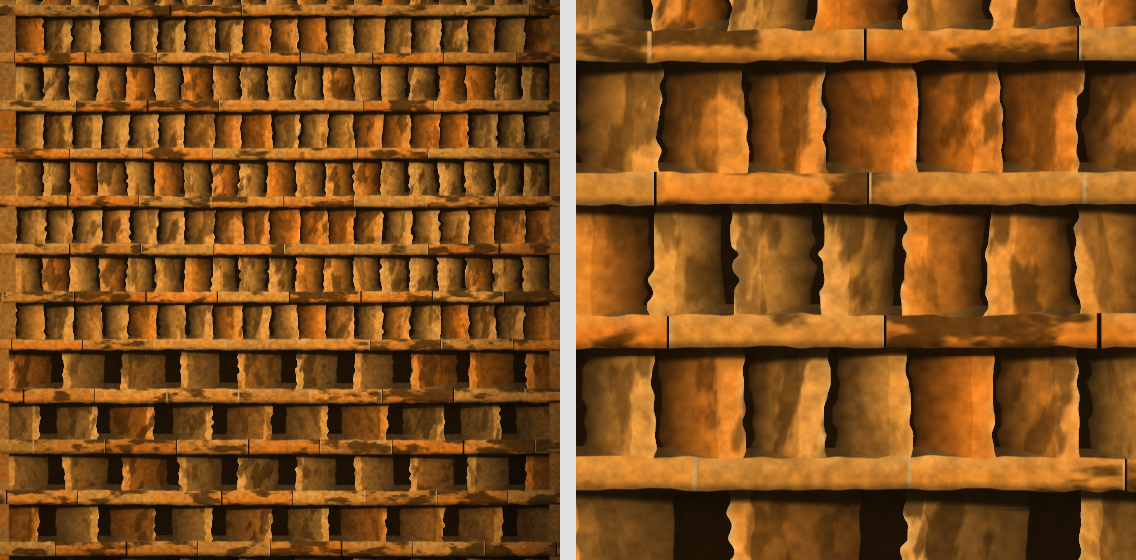
Left: the whole. Right: its middle third, enlarged.
Reproduce this texture procedurally as a Shadertoy shader.

```glsl
// Openwork brick wall: thin brick shelves holding rows of upright bricks, seven
// narrow rows above four wide ones. Rows alternately face left and right.
// Each cell is shaded by depth: bright end, receding side, dark gap, dusty floor.

#define TOP 0.0185          // centre of the first shelf, measured downward
#define NARROW_H 0.0853     // row height, narrow rows
#define WIDE_H 0.0911       // row height, wide rows
#define NARROW_ROWS 7.0
#define NARROW_PITCH 0.0504 // cell width, narrow rows
#define WIDE_PITCH 0.1031   // cell width, wide rows
#define SHELF_BRICK 0.128   // length of a shelf brick
#define JITTER 0.11         // irregularity of brick edges
#define GRIME 0.75          // strength of the dark stains

const vec3 TAN = vec3(0.79, 0.51, 0.19);
const vec3 ORANGE = vec3(0.82, 0.43, 0.10);
const vec3 PALE = vec3(0.89, 0.67, 0.38);
const vec3 SOOT = vec3(0.11, 0.065, 0.017);
const vec3 DUST = vec3(0.60, 0.40, 0.17);

float hash(vec2 p) {
    p = fract(p * vec2(0.1031, 0.1137) + 0.17);
    p += dot(p, p.yx + 33.33);
    return fract((p.x + p.y) * p.x * 7.31);
}

float noise(vec2 p) {
    vec2 i = floor(p), f = fract(p);
    f = f * f * (3.0 - 2.0 * f);
    return mix(mix(hash(i), hash(i + vec2(1, 0)), f.x),
               mix(hash(i + vec2(0, 1)), hash(i + vec2(1, 1)), f.x), f.y);
}

float fbm(vec2 p) {
    float sum = 0.0, amp = 0.5;
    for (int k = 0; k < 4; k++) {
        sum += amp * noise(p);
        p = p * 2.03 + 17.1;
        amp *= 0.5;
    }
    return sum / 0.9375;
}

// Soft step in canvas units
float edge(float d) {
    float w = 1.0 / iResolution.y;
    return smoothstep(-w, w, d);
}

// One row of upright bricks; v runs down the opening from 0 to 1
vec3 cellRow(vec2 p, float row, float v) {
    bool wide = row > NARROW_ROWS - 0.5;
    float odd = mod(row, 2.0);
    float pitch = wide ? WIDE_PITCH : NARROW_PITCH;
    float anchor = wide ? mix(0.0710, 0.1146, odd) : mix(0.0800, 0.0755, odd);
    float u = (p.x - anchor) / pitch * (odd * 2.0 - 1.0);

    // Shift and tilt each brick edge, with a rough outline
    float near = floor(u + 0.5);
    float amount = JITTER * NARROW_PITCH / pitch * (1.0 - 2.0 * abs(u - near));
    float shift = hash(vec2(near, row + 40.0)) - 0.5;
    float tilt = (hash(vec2(near, row + 70.0)) - 0.5) * (v - 0.5);
    u += amount * (shift + 1.4 * tilt + 1.1 * (noise(p * 130.0) - 0.5));

    float id = floor(u), t = fract(u);
    float tone = hash(vec2(id, row + 9.0)), wear = hash(vec2(id, row + 23.0));
    float front = wide ? 0.13 : 0.25 + 0.10 * wear;
    float back = wide ? 0.68 + 0.12 * tone : 0.86 + 0.10 * tone;
    float depth = clamp((t - front) / (back - front), 0.0, 1.0);
    float isSide = edge((t - front) * pitch);

    // Clay, lit end and receding side
    vec3 clay = mix(TAN, ORANGE, smoothstep(0.35, 1.0, tone));
    float fall = wide ? mix(0.72, 0.40, depth) : mix(0.92, 0.27, pow(depth, 1.3));
    vec3 col = clay * mix(1.04, fall, isSide);
    float rim = (1.0 - smoothstep(0.0, 0.006, t * pitch)) * noise(p * 75.0);
    col = mix(col, PALE, 0.75 * rim + 0.25 * (1.0 - isSide) * wear);

    // Slanting stains start near the corner of the end face
    float streak = fbm(vec2(p.x * 75.0 + v * (wear - 0.5) * 3.0, p.y * 32.0));
    float corner = 1.0 - smoothstep(0.0, 0.30, abs(t - front - 0.25 * (v - 0.3)));
    float stain = smoothstep(0.52, 0.72, streak + 0.16 * corner * wear);
    col = mix(col, SOOT * 1.8, GRIME * stain * (0.35 + 0.5 * wear));

    // Gaps behind and above the brick, then the dusty floor
    col = mix(col, SOOT, edge((t - back) * pitch));
    float headroom = 0.03 + 0.05 * wear + 0.04 * depth;
    col = mix(col, SOOT, 0.9 * (1.0 - smoothstep(headroom, headroom + 0.07, v)));
    float floorLine = 1.0 - (wide ? 0.16 : 0.09) * smoothstep(0.0, 1.0, depth);
    col = mix(col, DUST * mix(1.0, 0.45, depth), isSide * edge((v - floorLine) * 0.07));
    return col * (0.72 + 0.28 * smoothstep(0.0, 0.35, v)) * edge(t * pitch);
}

// Solid masonry at either side of the openings
vec3 pier(vec2 p) {
    float course = floor(p.y / 0.021);
    float joint = abs(fract(p.y / 0.021) - 0.5) * 0.021;
    vec3 col = mix(TAN, ORANGE, hash(vec2(course, 5.0))) * 0.82;
    return mix(col, DUST, 0.8 * max(edge(joint - 0.0085), smoothstep(0.4, 0.6, fbm(p * 25.0))));
}

// Horizontal brick course; d is the offset below its centre line
vec3 shelf(vec2 p, float n, float d, float halfH) {
    float u = p.x / SHELF_BRICK + hash(vec2(n, 3.0));
    float id = floor(u), joint = (0.5 - abs(fract(u) - 0.5)) * SHELF_BRICK;
    float tone = hash(vec2(id, n + 11.0));
    vec3 col = mix(TAN, ORANGE, tone) * (0.88 + 0.17 * hash(vec2(id, n + 31.0)));
    col = mix(col, PALE, 0.45 * smoothstep(0.2, -0.9, d / halfH) * noise(p * 60.0));
    float dirt = fbm(p * vec2(28.0, 65.0)) + 0.12 * tone + 0.13 * smoothstep(0.35, 1.0, p.x) * step(5.5, n);
    col = mix(col, SOOT * 2.0, GRIME * smoothstep(0.56, 0.76, dirt));
    col = mix(mix(PALE, SOOT, step(0.55, tone)) * 0.85, col, edge(joint - 0.0013));
    return col * (1.0 - 0.38 * smoothstep(0.35, 1.0, d / halfH));
}

void mainImage(out vec4 fragColor, in vec2 fragCoord) {
    vec2 p = fragCoord / iResolution.xy;
    p.y = 1.0 - p.y; // measure downward
    float y = p.y + 0.004 * (noise(vec2(p.x * 9.0, floor(p.y * 11.0))) - 0.5) * 0.5;

    // Row coordinate: integers are shelf centres
    float split = TOP + NARROW_ROWS * NARROW_H;
    float rowH = y < split ? NARROW_H : WIDE_H;
    float s = y < split ? (y - TOP) / NARROW_H : NARROW_ROWS + (y - split) / WIDE_H;
    float row = floor(s), n = floor(s + 0.5), d = (s - n) * rowH;
    float halfH = n > NARROW_ROWS + 0.5 ? 0.0128 : 0.0097;
    float margin = halfH / rowH;
    float v = clamp((fract(s) - margin) / (1.0 - 2.0 * margin), 0.0, 1.0);

    // Openings between the piers, then the shelves over both
    float left = row > NARROW_ROWS - 0.5 ? 0.016 : 0.028;
    float open = edge(p.x - left) * edge(0.981 - p.x);
    vec3 col = mix(pier(p), cellRow(p, row, v), open);
    float rough = 0.0022 * (noise(p * vec2(90.0, 40.0)) - 0.5);
    col = mix(col, shelf(p, n, d, halfH), edge(halfH - abs(d) + rough));

    // Clay grain, and shade toward the right side and corners
    col *= 0.80 + 0.40 * fbm(p * 170.0);
    col *= 1.0 - 0.42 * smoothstep(0.80, 1.0, p.x) * (0.6 + 0.4 * abs(2.0 * p.y - 1.0));
    vec2 c = p - vec2(0.46, 0.5);
    col *= 1.06 - 0.42 * dot(c, c);
    fragColor = vec4(clamp(col, 0.0, 1.0), 1.0);
}
```
